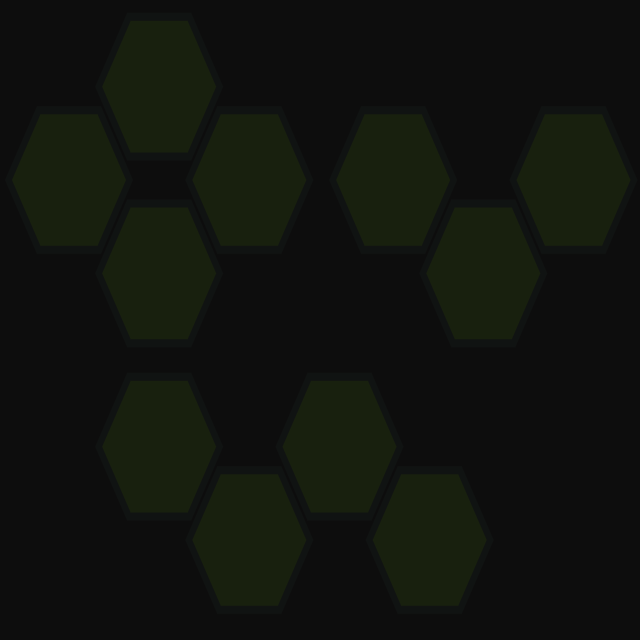
This background is drawn by a Shadertoy shader. Its source:

```glsl
// Clusters of dark green outlined hexagons on a near-black ground

// Signed distance to a flat-topped hexagon, stretched vertically by 4/3
float hexagon(vec2 p) {
    vec2 q = abs(p * vec2(1.0, 0.75));
    return max(q.y, dot(q, vec2(0.866, 0.5))) - 0.0819;
}

// Antialiased coverage of the region where the distance is negative
float coverage(float dist, float pixel) {
    return clamp(0.5 - dist / pixel, 0.0, 1.0);
}

void mainImage(out vec4 fragColor, in vec2 fragCoord) {
    vec2 uv = fragCoord / iResolution.xy;
    float pixel = 1.0 / min(iResolution.x, iResolution.y);
    vec2 spacing = vec2(0.1409, 0.1458);
    float dist = 1.0;

    for (int i = 0; i < 4; i++) {
        // Upper clusters: hexagons around a gap, the right one open at its top
        float angle = float(i) * 1.570796;
        vec2 offset = spacing * vec2(cos(angle), sin(angle));
        dist = min(dist, hexagon(uv - vec2(0.2487, 0.7187) - offset));
        if (i != 1) dist = min(dist, hexagon(uv - vec2(0.7552, 0.7187) - offset));

        // Lower cluster: a zigzag row
        vec2 zigzag = spacing * vec2(float(i), -float(i % 2));
        dist = min(dist, hexagon(uv - vec2(0.2487, 0.302) - zigzag));
    }

    // Ground, outline and fill
    float halfStroke = 0.00475;
    vec3 color = vec3(0.051);
    color = mix(color, vec3(0.064, 0.073, 0.069), coverage(dist - halfStroke, pixel));
    color = mix(color, vec3(0.094, 0.126, 0.055), coverage(dist + halfStroke, pixel));
    fragColor = vec4(color, 1.0);
}
```
